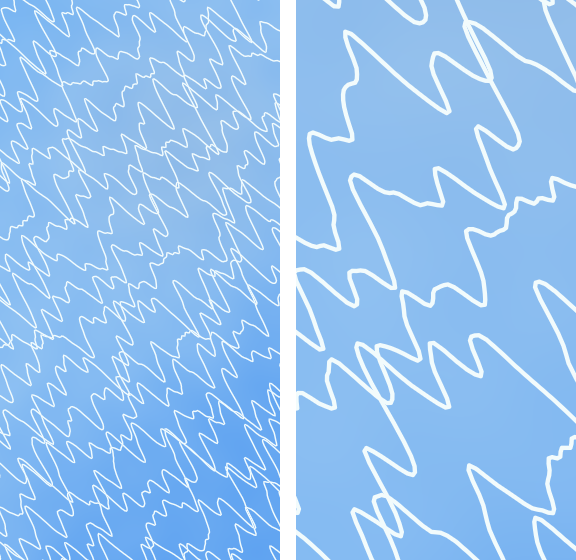
Left: the whole. Right: its middle third, enlarged.
Write a Shadertoy shader that draws this pattern.

```glsl
// Thin white jagged traces climbing diagonally over a soft blue gradient.
// Each trace is a noise graph in a rotated frame, drawn by the distance
// to short chords of the graph, so steep strokes keep an even width.

float hash(vec2 cell) {
    vec3 q = fract(cell.xyx * vec3(0.1031, 0.1030, 0.0973));
    q += dot(q, q.yzx + 33.33);
    return fract((q.x + q.y) * q.z);
}

// One corner's share of the gradient noise
float corner(vec2 cell, vec2 offset) {
    float angle = 6.2832 * hash(cell);
    return dot(vec2(cos(angle), sin(angle)), offset);
}

float gradientNoise(vec2 p) {
    vec2 i = floor(p), f = fract(p), e = vec2(1, 0);
    vec2 w = f * f * f * (f * (f * 6.0 - 15.0) + 10.0);
    return mix(mix(corner(i, f), corner(i + e, f - e), w.x),
               mix(corner(i + e.yx, f - e.yx), corner(i + 1.0, f - 1.0), w.x), w.y);
}

// Height of one trace: slow drift, main zigzag, fine tremble
float traceHeight(float u, float row) {
    return 0.17 * gradientNoise(vec2(u / 0.17, row + 90.0))
         + 0.25 * gradientNoise(vec2(u / 0.054 + 0.37 * row, row + 200.0))
         + 0.028 * gradientNoise(vec2(u / 0.018, row + 310.0));
}

float segmentDistance(vec2 p, vec2 a, vec2 b) {
    vec2 pa = p - a, ba = b - a;
    return length(pa - ba * clamp(dot(pa, ba) / dot(ba, ba), 0.0, 1.0));
}

// Distance to the nearest of the traces that can reach q
float traceDistance(vec2 q) {
    const float spacing = 0.116, stride = 0.004;
    float nearest = 1.0;
    float firstChord = floor(q.x / stride) - 2.0;
    for (int k = -2; k <= 2; k++) {
        float row = floor(q.y / spacing + 0.5) + float(k);
        float u = firstChord * stride;
        vec2 a = vec2(u, row * spacing + traceHeight(u, row));
        for (int j = 1; j <= 5; j++) {
            u = (firstChord + float(j)) * stride;
            vec2 b = vec2(u, row * spacing + traceHeight(u, row));
            nearest = min(nearest, segmentDistance(q, a, b));
            a = b;
        }
    }
    return nearest;
}

// Pale diagonal haze that deepens towards the lower right
vec3 skyColor(vec2 p) {
    float across = p.y - p.x - 0.85 + 0.35 * gradientNoise(p * 1.7 + 5.0);
    vec3 sky = mix(vec3(0.54, 0.745, 0.95), vec3(0.48, 0.715, 0.95), smoothstep(0.2, 1.1, across));
    sky = mix(sky, vec3(0.39, 0.65, 0.945), smoothstep(0.15, 1.6, -across));
    float haze = exp(-5.0 * dot(p - vec2(0.65, 1.48), p - vec2(0.65, 1.48)));
    sky = mix(sky, vec3(0.575, 0.74, 0.91), 0.9 * haze);
    return sky + vec3(0.035, 0.022, 0.004) * gradientNoise(p * 6.0);
}

void mainImage(out vec4 fragColor, in vec2 fragCoord) {
    float pixel = 1.0 / iResolution.x;
    vec2 p = fragCoord * pixel;

    // Rotated frame: x runs along the traces, y across them
    vec2 along = vec2(cos(0.66), sin(0.66));
    vec2 q = vec2(dot(p, along), dot(p, vec2(-along.y, along.x)));

    float ink = clamp((0.0026 - traceDistance(q)) / pixel + 0.5, 0.0, 1.0);
    fragColor = vec4(mix(skyColor(p), vec3(0.95, 0.985, 0.99), ink), 1.0);
}
```
